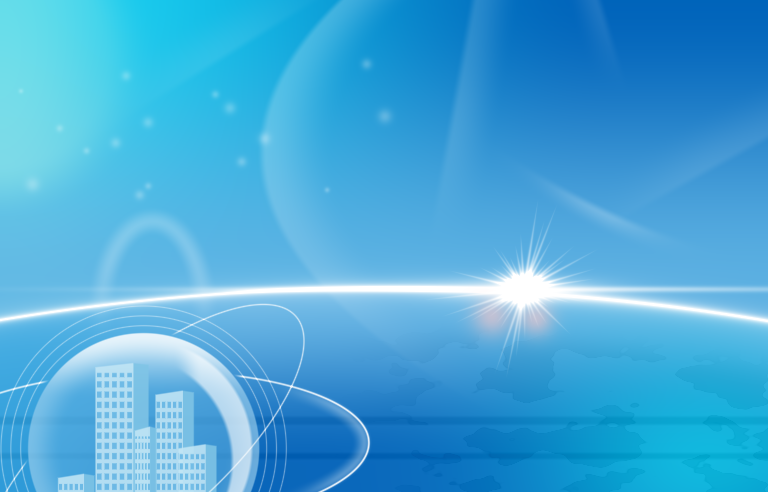
Write a WebGL 1 fragment shader that draws this background.

```glsl
precision highp float;
// Blue sunrise over a curved planet, with light ribbons and a glass globe holding a city.
uniform vec2 u_resolution;

const vec3 WHITE = vec3(1.);
const vec3 CYAN = vec3(.08, .79, .93);
const vec3 DEEP = vec3(0., .39, .73);
const vec3 HAZE = vec3(.37, .7, .89);
const vec3 MINT = vec3(.62, .92, .91);
const vec3 PINK = vec3(.98, .78, .79);

float hash(float n) { return fract(sin(n * 91.35) * 4375.85); }

float corner(vec2 cell, vec2 q) {
  float a = 6.2832 * hash(dot(cell, vec2(1., 17.3)));
  return dot(vec2(cos(a), sin(a)), q);
}

float gradientNoise(vec2 p) {
  vec2 i = floor(p), f = fract(p), e = vec2(1., 0.);
  vec2 s = f * f * (3. - 2. * f);
  return mix(mix(corner(i, f), corner(i + e, f - e), s.x),
    mix(corner(i + e.yx, f - e.yx), corner(i + 1., f - 1.), s.x), s.y);
}

float ramp(float a, float b, float x) { return smoothstep(a, b, x); }
float glow(vec2 q, vec2 radius) { q /= radius; return exp(-dot(q, q)); }
float fill(float d, float soft) { return 1. - ramp(-soft, soft, d); }
float stroke(float d, float width, float soft) { return fill(abs(d) - width, soft); }

// Band with a crisp edge at d = 0 that fades out over its width
float ribbon(float d, float width) { return ramp(-.008, .012, d) * (1. - ramp(0., width, d)); }

float ellipse(vec2 q, vec2 r) {
  float k = length(q / r);
  return k * (k - 1.) / max(length(q / (r * r)), .001);
}

vec2 turn(vec2 q, float a) {
  return vec2(cos(a) * q.x + sin(a) * q.y, cos(a) * q.y - sin(a) * q.x);
}

vec3 skyColor(vec2 p) {
  vec3 col = mix(CYAN, DEEP, ramp(.2, 1.25, p.x));
  col = mix(col, HAZE, .95 * (1. - ramp(.42, 1.02, p.y)));
  float disc = fill(length(p - vec2(0., .88)) - .27, .06);
  col = mix(col, MINT, .5 * disc * (1. - ramp(0., .42, p.x)));
  return mix(col, MINT, .3 * glow(p - vec2(0., .75), vec2(.25, .3)));
}

vec3 planetColor(vec2 p, float depth) {
  vec3 col = mix(vec3(.42, .72, .9), vec3(.04, .4, .73), ramp(0., .36, depth));
  col = mix(col, vec3(.22, .66, .88), .8 * (1. - ramp(0., .55, p.x)));
  col = mix(col, vec3(.07, .74, .88), .95 * glow(p - vec2(1.44, .06), vec2(.38, .24)));
  vec2 m = p * vec2(7., 15.);
  float land = gradientNoise(m) + .5 * gradientNoise(m * 2.3) + .25 * gradientNoise(m * 5.);
  float region = ramp(.65, 1., p.x) * ramp(.06, .14, depth);
  col -= .03 * region * (ramp(.08, .12, land) + stroke(land - .1, .01, .03));
  return col - .045 * (stroke(p.y - .145, .008, .004) + stroke(p.y - .073, .006, .004));
}

// Soft ribbons sweeping across the sky
float skyRibbons(vec2 p) {
  float dy = p.y - .69, dx = p.x - 1.08;
  float sum = .22 * ribbon(p.x - .53 - 1.67 * dy * dy, .15) * ramp(.12, .75, p.y);
  sum += .15 * ribbon(p.x - .78 - .18 * p.y, .1) * ramp(.48, .8, p.y);
  sum += .12 * ribbon(1.52 - .3 * p.y - p.x, .07) * ramp(.8, 1., p.y);
  float wing = .655 - p.y - .62 * dx + .5 * dx * dx;
  sum += .24 * ribbon(wing, .05) * glow(p - vec2(1.22, .57), vec2(.12));
  sum += .09 * ribbon(p.y + .14 - .55 * p.x, .13) * ramp(1.2, 1.45, p.x);
  sum += .09 * ribbon(p.y - .6 - .62 * p.x, .12) * glow(p - vec2(.45, .93), vec2(.17));
  float arch = ellipse(p - vec2(.31, .36), vec2(.105, .19));
  return sum + .23 * stroke(arch, .015, .016) * ramp(.3, .48, p.y);
}

float sunRays(vec2 q) {
  float sum = 0.;
  for (int i = 0; i < 40; i++) {
    float n = float(i), a = n * 2.4 + 1.28;
    vec2 r = turn(q, a);
    float reach = .05 + .09 * (hash(n + 3.) + pow(abs(cos(a - 1.3)), 30.) + pow(abs(cos(a - .15)), 16.));
    float taper = clamp(1. - r.x / reach, 0., 1.) * step(0., r.x);
    sum += taper * glow(r.yy, vec2(.0014 + .004 * taper));
  }
  return sum;
}

// Tower with a lit face, a shaded side and a grid of windows
vec3 tower(vec3 col, vec2 p, vec2 at, float width, float px) {
  float x = (p.x - at.x) / width, y = p.y - at.y, side = ramp(.7, .73, x);
  float body = fill(max(abs(x - .5) * width - .5 * width, y + .012 * abs(x - .7)), px);
  vec2 g = abs(fract(vec2(x * 7., p.y * 48.)) - .5);
  float pane = fill(max(g.x, g.y) - .3, .08) * (1. - side) * fill(y + .02, px);
  vec3 face = mix(vec3(.76, .9, .96), vec3(.5, .77, .9), side);
  return mix(col, mix(face, HAZE, .8 * pane), .88 * body);
}

vec3 glassGlobe(vec3 col, vec2 p, vec2 q, float px) {
  float r = length(q);
  vec3 c = mix(col, HAZE, .55);
  c = mix(c, WHITE, .6 * ramp(.1, .23, q.y) + .25 * ramp(.165, .235, r));
  c = tower(c, p, vec2(.194, .262), .108, px);
  c = tower(c, p, vec2(.316, .206), .078, px);
  c = tower(c, p, vec2(.274, .133), .044, px);
  c = tower(c, p, vec2(.363, .097), .077, px);
  c = tower(c, p, vec2(.118, .037), .074, px);
  float crescent = fill(r - .22, .004) * ramp(.21, .22, length(q + vec2(.035, .025)));
  c = mix(c, WHITE, .6 * crescent * ramp(.06, .12, q.x));
  return mix(col, c, fill(r - .235, px));
}

void main() {
  vec2 p = gl_FragCoord.xy / u_resolution.y;
  float px = 1. / u_resolution.y, bend = p.x - .775;
  float depth = .414 - .1075 * bend * bend - p.y;
  vec3 col = mix(skyColor(p), planetColor(p, depth), fill(-depth, .002));
  float light = skyRibbons(p);
  // Scattered motes
  for (int i = 0; i < 16; i++) {
    float n = float(i);
    vec2 at = vec2(.85 * hash(n + 1.), .55 + .45 * hash(n + 31.));
    light += .25 * glow(p - at, vec2(.004 + .01 * hash(n + 61.)));
  }
  col = mix(col, WHITE, min(light, .8));
  // Horizon rim, flat streak and sun
  vec2 sun = p - vec2(1.065, .412);
  float d = abs(depth), rim = exp(-d / (.005 + .004 * glow(sun.xx, vec2(.6)))) + .25 * exp(-d / .025);
  col = mix(col, WHITE, min(rim + .6 * glow(sun, vec2(.65, .006)), 1.));
  float blush = glow(sun + vec2(.065, .055), vec2(.04)) + glow(sun + vec2(-.025, .06), vec2(.035));
  float shine = .75 * sunRays(sun) + 1.2 * glow(sun, vec2(.045, .03)) + .6 * glow(sun, vec2(.14, .022));
  col = mix(mix(col, PINK, .6 * blush), WHITE, min(shine, 1.));
  // Globe, its rings and two orbits
  vec2 q = p - vec2(.292, .088), tilted = turn(q, .715);
  float r = length(q), outside = ramp(.235, .25, r), lines = 0.;
  col = glassGlobe(col, p, q, px);
  for (int i = 0; i < 3; i++) lines += .5 * stroke(r - .25 - .02 * float(i), .0008, px);
  lines += .75 * stroke(ellipse(tilted, vec2(.41, .155)), .0012, px) * max(outside, fill(tilted.y, .01));
  float wide = ellipse(turn(q, .03), vec2(.458, .157));
  lines += outside * (.8 * stroke(wide, .0018, px) + .4 * ribbon(-wide, .035) * ramp(.25, .42, q.x));
  gl_FragColor = vec4(mix(col, WHITE, min(lines, .95)), 1.);
}
```
